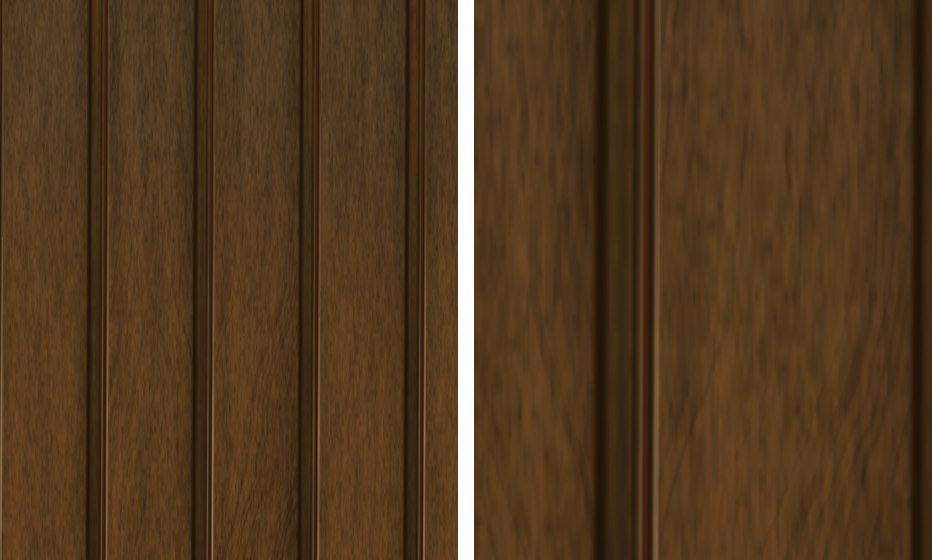
Left, the full canvas; right, a detail of the centre.
Reproduce this texture procedurally as a WebGL 2 fragment shader.

```glsl
#version 300 es
precision highp float;

uniform vec2 u_resolution;
out vec4 outColor;

const float PERIOD = 0.231;      // board plus groove, in canvas widths
const float FIRST_EDGE = 0.008;  // left edge of the first full board
const float HEIGHT = 1.225;      // canvas height in canvas widths

const vec3 BOARD_TOP = vec3(0.310, 0.226, 0.132);
const vec3 BOARD_LOW = vec3(0.345, 0.228, 0.112);
const vec3 GROOVE = vec3(0.255, 0.175, 0.085);
const vec3 SHADOW = vec3(0.120, 0.066, 0.018);
const vec3 RED_EDGE = vec3(0.250, 0.125, 0.055);
const vec3 GLINT = vec3(0.600, 0.470, 0.330);

float hash(vec2 p) {
    vec3 q = fract(p.xyx * 0.1031);
    q += dot(q, q.yzx + 33.33);
    return fract((q.x + q.y) * q.z);
}

float noise(vec2 p) {
    vec2 cell = floor(p), f = fract(p);
    f = f * f * (3.0 - 2.0 * f);
    float low = mix(hash(cell), hash(cell + vec2(1, 0)), f.x);
    float high = mix(hash(cell + vec2(0, 1)), hash(cell + vec2(1, 1)), f.x);
    return mix(low, high, f.y);
}

float fbm(vec2 p) {
    float sum = 0.0, gain = 0.5;
    for (int i = 0; i < 4; i++) {
        sum += gain * noise(p);
        p = p * 2.03 + 17.0;
        gain *= 0.5;
    }
    return sum / 0.9375;
}

// Soft vertical line that wraps around the repeat
float line(float t, float center, float halfWidth, float soft) {
    float d = abs(fract(t - center + 0.5) - 0.5);
    return 1.0 - smoothstep(halfWidth - soft, halfWidth + soft, d);
}

// Streaks, fibres and short pores running along the board
float straightGrain(vec2 p, float seed) {
    vec2 s = p + vec2(seed * 3.7, seed * 5.3);
    s.x += 0.008 * noise(s * vec2(6.0, 3.0));
    float streaks = fbm(s * vec2(48.0, 2.4)) - 0.5;
    float fibres = noise(s * vec2(190.0, 26.0)) - 0.5;
    float threads = noise(s * vec2(330.0, 75.0) + 31.0) - 0.5;
    float pores = smoothstep(0.66, 0.95, noise(s * vec2(290.0, 60.0) + 9.0));
    return 0.27 * streaks + 0.17 * fibres + 0.17 * threads - 0.09 * pores;
}

// Nested arches of growth rings around a board axis
float archGrain(vec2 p, float axis, float seed) {
    float x = p.x - axis + 0.02 * (noise(p * vec2(9.0, 5.0) + seed) - 0.5);
    float bend = sqrt(x * x + 0.0002) * 5.6;
    float phase = p.y + bend + 0.18 * fbm(p * vec2(14.0, 5.0) + seed * 7.0);
    float rings = noise(vec2(phase * 19.0, seed)) - 0.5;
    float edge = smoothstep(0.55, 0.95, noise(vec2(phase * 42.0, seed + 4.0)));
    return 0.12 * rings - 0.14 * edge;
}

vec3 boardColor(vec2 p, float t, float index, float up) {
    vec3 color = mix(BOARD_LOW, BOARD_TOP, smoothstep(0.25, 1.0, up));
    float arched = 1.0 - smoothstep(0.5, 0.8, abs(index - 1.5));
    float axis = PERIOD * (0.42 + 0.40 * (index - 1.0));
    vec2 local = vec2(t * PERIOD, p.y);
    float grain = straightGrain(p, index);
    grain += archGrain(local, axis, index) * mix(0.15, 0.85, arched) * mix(1.0, 0.4, up);

    // Broad tone changes between and along boards
    float tone = 0.08 * (hash(vec2(index, 3.0)) - 0.5);
    tone += 0.17 * (fbm(p * vec2(11.0, 1.6) + 5.0) - 0.5);
    float rounding = 1.0 - 0.15 * smoothstep(0.58, 0.80, t);
    rounding *= 0.94 + 0.06 * smoothstep(0.0, 0.15, t);
    return color * (1.03 + grain + tone) * rounding;
}

void main() {
    vec2 uv = gl_FragCoord.xy / u_resolution;
    vec2 p = vec2(uv.x, uv.y * HEIGHT);
    float soft = 0.5 / (u_resolution.x * PERIOD);

    // Boards lean slightly from top to bottom
    float across = (p.x - FIRST_EDGE + 0.006 * (1.0 - uv.y)) / PERIOD;
    float index = floor(across);
    float t = across - index;

    vec3 color = boardColor(p, t, index, uv.y);

    // Recessed strip with its own fine streaks
    float strip = smoothstep(0.80 - soft, 0.82 + soft, t);
    float fibre = noise(p * vec2(170.0, 5.0)) + 0.6 * noise(p * vec2(300.0, 60.0)) - 0.8;
    vec3 recess = GROOVE * (1.0 + 0.26 * fibre) * mix(0.84, 1.08, uv.y);
    color = mix(color, recess, strip);

    // Shadow under the board lip and moulded far edge
    color = mix(color, SHADOW, 0.90 * line(t, 0.820, 0.018, 0.014 + soft));
    color = mix(color, SHADOW, 0.60 * line(t, 0.928, 0.007, 0.007 + soft));
    color = mix(color, RED_EDGE, 0.75 * line(t, 0.966, 0.014, 0.009 + soft));
    color = mix(color, SHADOW, 0.65 * line(t, 0.978, 0.006, 0.005 + soft));

    // Thin reflections, brighter towards the floor
    float shine = mix(0.98, 0.20, smoothstep(0.05, 0.85, uv.y));
    shine *= 0.72 + 0.42 * noise(vec2(floor(across + 0.5) * 5.0, p.y * 7.0));
    color = mix(color, GLINT, min(shine, 1.0) * line(t, 0.998, 0.008, 0.005 + soft));
    color = mix(color, GLINT, 0.60 * shine * line(t, 0.950, 0.005, 0.004 + soft));

    outColor = vec4(clamp(color, 0.0, 1.0), 1.0);
}
```
